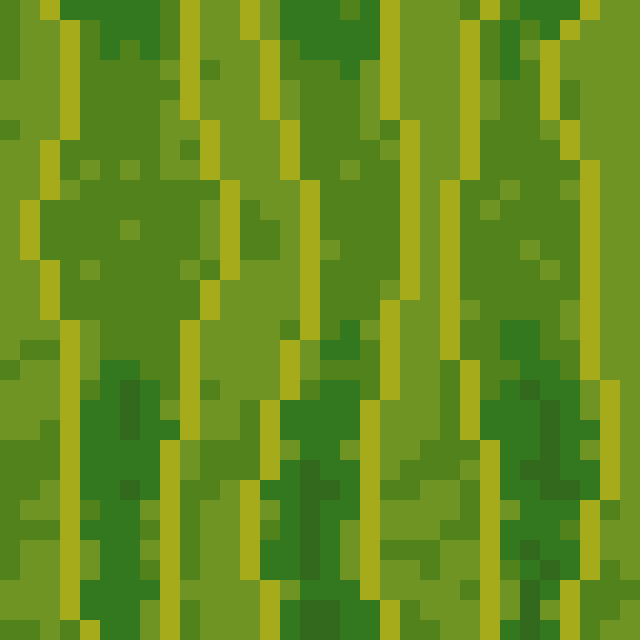
Reproduce this texture procedurally as a Shadertoy shader.

```glsl
const vec3 RIB = vec3(0.65, 0.67, 0.11);
const vec3 TONES[4] = vec3[4](
    vec3(0.44, 0.58, 0.14), vec3(0.32, 0.51, 0.11),
    vec3(0.20, 0.47, 0.12), vec3(0.20, 0.41, 0.11));

// Per rib: base column, then amplitude, centre row and width of its main bend
const vec4 BEND[6] = vec4[6](
    vec4(2.98, -1.7, 11.3, 3.3), vec4(9.7, 2.2, 10.8, 4.55),
    vec4(12.3, 3.6, 12.5, 8.3), vec4(19.4, 1.6, 11.5, 7.7),
    vec4(23.42, -1.6, 13.4, 5.4), vec4(29.31, -2.45, 4.05, 2.8));

// Per rib: slope, then amplitude, centre row and width of its end bend
const vec4 TAIL[6] = vec4[6](
    vec4(0.033, 0.0, 0.0, 1.0), vec4(-0.0325, 0.0, 0.0, 1.0),
    vec4(0.0, 1.2, 31.0, 2.8), vec4(-0.05, 1.5, 31.0, 2.0),
    vec4(0.033, 1.0, 0.0, 0.7), vec4(0.038, -2.1, 31.0, 4.35));

vec2 hash2(vec2 p) {
    return fract(sin(vec2(dot(p, vec2(127.1, 311.7)), dot(p, vec2(269.5, 183.3)))) * 43758.5);
}

// Distance to the nearest scattered point
float cellular(vec2 p) {
    vec2 base = floor(p);
    float nearest = 2.0;
    for (int y = -1; y <= 1; y++)
        for (int x = -1; x <= 1; x++) {
            vec2 site = base + vec2(x, y);
            nearest = min(nearest, distance(p, site + hash2(site)));
        }
    return nearest;
}

float bump(float row, vec3 b) {
    float d = (row - b.y) / b.z;
    return b.x * exp(-d * d);
}

float ribColumn(int i, float row) {
    return floor(BEND[i].x + TAIL[i].x * row + bump(row, BEND[i].yzw) + bump(row, TAIL[i].yzw));
}

vec3 rind(vec2 uv) {
    vec2 cell = floor(fract(uv) * 32.0);
    float row = 31.0 - cell.y;

    // Find the ribs on either side
    int stripe = 0;
    float left = -9.0, right = 41.0;
    for (int i = 0; i < 6; i++) {
        float column = ribColumn(i, row);
        if (cell.x == column) return RIB;
        if (cell.x > column) {
            stripe = i + 1;
            left = column;
        } else {
            right = min(right, column);
        }
    }

    // Pale stripes, mottled mostly toward the bottom
    if (stripe % 2 == 0) {
        float mottle = cellular(vec2(cell.x, row) * vec2(0.4, 0.36) + 5.0);
        float limit = mix(0.76, 0.46, smoothstep(14.0, 21.0, row));
        return TONES[mottle > limit ? 1 : 0];
    }

    // Dark stripes, deepest in the core and toward both ends
    float edge = min(cell.x - left, right - cell.x);
    float margin = cellular(vec2(cell.x * 0.9, row * 0.4) + 17.0);
    if (edge < 1.5 && margin > 0.55) return TONES[0];
    float ripe = smoothstep(12.0, 23.0, row);
    float cap = 1.0 - smoothstep(1.0, 6.0, row);
    float core = 0.6 * (min(edge, 3.0) - 1.0) * (ripe + 0.4 * cap);
    float grain = cellular(vec2(cell.x, row) * vec2(0.45, 0.3) + 31.0);
    float depth = 0.75 + ripe + 0.7 * cap + core + 1.2 * (grain - 0.4);
    return TONES[int(clamp(floor(depth + 0.5), 0.0, 3.0))];
}

void mainImage(out vec4 fragColor, in vec2 fragCoord) {
    // Average four samples for smooth edges
    vec3 color = vec3(0.0);
    for (int i = 0; i < 4; i++) {
        vec2 offset = vec2(i % 2, i / 2) * 0.5 - 0.25;
        color += rind((fragCoord + offset) / iResolution.xy);
    }
    fragColor = vec4(color * 0.25, 1.0);
}
```
